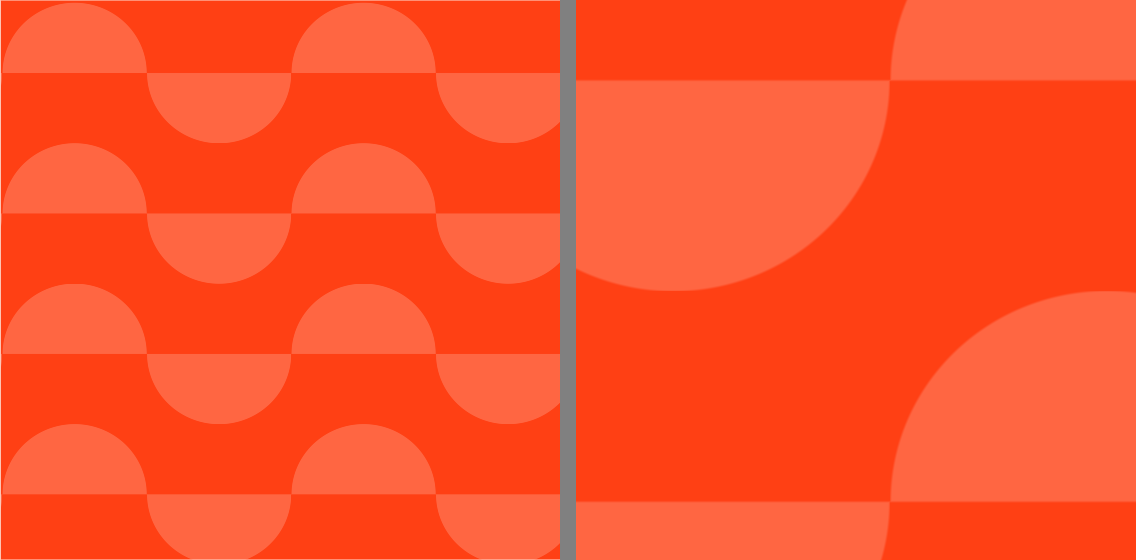
Left: the whole. Right: its middle third, enlarged.
This pattern is drawn by a three.js fragment shader. Its source:

```glsl
varying vec2 vUv;

// Soft coverage of a signed distance, in canvas units
float cover(float d) {
  return 1.0 - smoothstep(-0.001, 0.001, d);
}

// Half ellipse resting on its baseline; side is 1 for up, -1 for down
float halfEllipse(vec2 p, vec2 radius, float side) {
  float rim = (length(p / radius) - 1.0) * radius.y;
  return max(rim, -p.y * side);
}

void main() {
  vec2 spacing = vec2(0.258, 0.2508);
  vec2 p = vUv - vec2(0.0043, 0.1172);

  // Four rows of bumps, alternating above and below each baseline
  float column = floor(p.x / spacing.x);
  float row = clamp(floor(p.y / spacing.y + 0.5), 0.0, 3.0);
  float side = 1.0 - 2.0 * mod(column, 2.0);
  vec2 local = p - vec2(column + 0.5, row) * spacing;
  float bump = halfEllipse(local, vec2(0.1287, 0.1255), side);

  vec3 orange = vec3(1.0, 0.25, 0.08);
  vec3 coral = vec3(1.0, 0.40, 0.26);
  vec3 color = mix(orange, coral, cover(bump));

  // Pale hairline on the left, top and bottom edges
  float edge = min(vUv.x - 0.0016, min(vUv.y, 1.0 - vUv.y) - 0.001);
  color = mix(color, vec3(1.0, 0.80, 0.74), cover(edge));

  gl_FragColor = vec4(color, 1.0);
}
```
